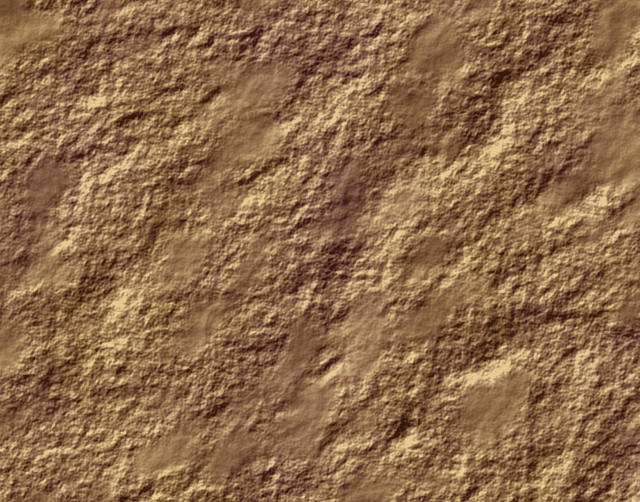
A WebGL 1 fragment shader for this texture:

```glsl
precision highp float;
uniform vec2 u_resolution;

vec2 randomGradient(vec2 cell) {
  vec3 q = fract(cell.xyx * vec3(0.1031, 0.1030, 0.0973));
  q += dot(q, q.yzx + 33.33);
  return fract((q.xx + q.yz) * q.zy) * 2.0 - 1.0;
}

float noise(vec2 p) {
  vec2 cell = floor(p);
  vec2 f = p - cell;
  vec2 u = f * f * f * (f * (f * 6.0 - 15.0) + 10.0);
  vec2 e = vec2(1.0, 0.0);
  float bottom = mix(dot(randomGradient(cell), f),
                     dot(randomGradient(cell + e), f - e), u.x);
  float top = mix(dot(randomGradient(cell + e.yx), f - e.yx),
                  dot(randomGradient(cell + 1.0), f - 1.0), u.x);
  return mix(bottom, top, u.y);
}

// Ragged diagonal ledges with small smooth patches, covered in even grit
float rockHeight(vec2 p) {
  vec2 q = vec2(dot(p, vec2(0.8, 0.6)) * 0.72, dot(p, vec2(-0.6, 0.8)));
  float patches = noise(q * 5.0 + 20.4) + 0.7 * noise(q * 13.0 + 70.1);
  float rough = smoothstep(-0.38, 0.02, patches);
  q += 0.018 * vec2(noise(q * 9.0 + 3.7), noise(q * 9.0 + 51.2));
  q += 0.009 * vec2(noise(p * 34.0 + 13.1), noise(p * 34.0 + 81.6));

  float height = 0.0;
  float frequency = 5.2;
  vec2 s = q * frequency + 11.3;
  for (int i = 0; i < 6; i++) {
    if (i == 3) s = p * frequency + 47.9;
    float n = noise(s);
    float calm = 0.25;
    float weight = 1.08;
    if (i < 3) {
      n = mix(n, 0.22 - sqrt(n * n + 0.002), 0.55);
      calm = 0.5;
      weight = 1.1;
    }
    height += weight * n / frequency * mix(calm, 1.0, rough);
    frequency *= 2.0;
    s = mat2(1.6, 1.2, -1.2, 1.6) * s + 17.7;
  }
  return height;
}

vec3 rockColor(float t) {
  vec3 shadow = vec3(0.33, 0.20, 0.13);
  vec3 earth = vec3(0.54, 0.39, 0.27);
  vec3 sunlit = vec3(0.80, 0.69, 0.49);
  return t < 0.45 ? mix(shadow, earth, t / 0.45)
                  : mix(earth, sunlit, (t - 0.45) / 0.55);
}

void main() {
  vec2 p = gl_FragCoord.xy / u_resolution.y;

  // Slope towards a low light at the upper left
  vec2 toLight = vec2(-0.6, 0.8);
  float reach = 0.0011;
  float slope = (rockHeight(p - toLight * reach)
               - rockHeight(p + toLight * reach)) / (2.0 * reach);

  float broadTone = noise(p * 4.0 + 8.6);
  float light = 0.49 + 0.28 * slope + 0.16 * broadTone;
  vec3 color = rockColor(clamp(light, -0.25, 1.2));

  // Drift between ochre and mauve
  float tint = noise(p * 2.7 + 33.8) + 0.5 * noise(p * 8.0 + 5.1);
  color += tint * vec3(0.0, 0.018, -0.04);
  gl_FragColor = vec4(color, 1.0);
}
```
